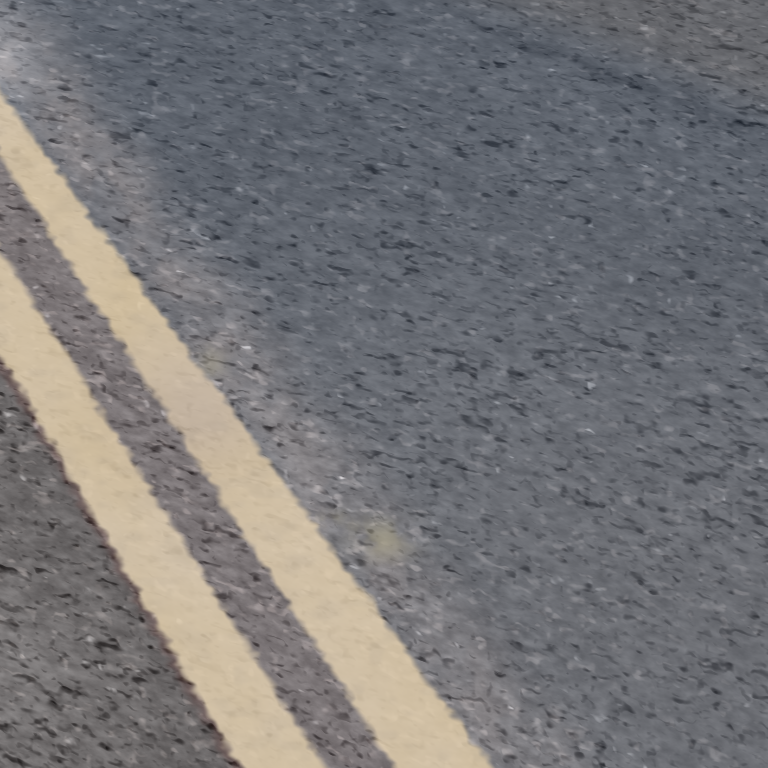
This texture is drawn by a Shadertoy shader. Its source:

```glsl
// Weathered asphalt road with two worn yellow lines running diagonally.

float hash(vec2 p) {
    vec3 q = fract(vec3(p.xyx) * 0.1031);
    q += dot(q, q.yzx + 33.33);
    return fract((q.x + q.y) * q.z);
}

float noise(vec2 p) {
    vec2 i = floor(p), f = fract(p);
    f = f * f * (3.0 - 2.0 * f);
    return mix(mix(hash(i), hash(i + vec2(1, 0)), f.x),
               mix(hash(i + vec2(0, 1)), hash(i + vec2(1, 1)), f.x), f.y);
}

float fbm(vec2 p) {
    float sum = 0.0, amp = 0.5;
    for (int i = 0; i < 4; i++) {
        sum += amp * noise(p);
        p = mat2(1.6, 1.2, -1.2, 1.6) * p + 7.3;
        amp *= 0.5;
    }
    return sum / 0.9375;
}

// Soft round spot: 1 at the centre, fading with squared distance.
float glow(vec2 p, vec2 centre, vec2 radius) {
    vec2 d = (p - centre) / radius;
    return exp(-dot(d, d));
}

// Horizontal distance to a straight road edge; depth grows downward.
float edgeDistance(vec2 p, float slope, float startDepth) {
    return p.x - slope * (1.0 - p.y - startDepth);
}

// Soft irregular flecks where noise peaks; a lower level gives more.
float flecks(vec2 p, vec2 freq, float level) {
    p += 0.005 * (vec2(noise(p * 120.0), noise(p * 120.0 + 31.0)) - 0.5);
    float n = 0.65 * noise(p * freq) + 0.35 * noise(p * freq * 1.7 + 9.0);
    return smoothstep(level, level + 0.3, n);
}

// Broad colour of the tarmac without its grain.
vec3 roadBase(vec2 p, float fromLine) {
    vec3 col = mix(vec3(0.425, 0.432, 0.453), vec3(0.375, 0.398, 0.435),
                   smoothstep(0.15, 0.95, p.y));
    col -= 0.02 * glow(p, vec2(0.98, 0.66), vec2(0.22, 0.10));
    col -= 0.012 * glow(p, vec2(0.40, 0.83), vec2(0.20, 0.16));
    col += 0.012 * glow(p, vec2(0.55, 0.45), vec2(0.25, 0.2));

    // Curved tar seam, with greyer road beyond it.
    float seam = p.y - (1.0 - 0.38 * (p.x - 0.53) + 0.04 * (p.x - 0.53) * (1.0 - p.x));
    col = mix(col, vec3(0.405, 0.41, 0.427), smoothstep(0.0, 0.08, seam));
    float wobble = 0.010 * (noise(p * 24.0) - 0.5);
    col -= 0.045 * exp(-pow((seam + wobble) / 0.011, 2.0)) * smoothstep(0.45, 0.72, p.x);

    // Pale dust settled beside the paint.
    float drift = fromLine + 0.06 * (fbm(p * 12.0) - 0.5);
    float dust = smoothstep(-0.06, 0.05, drift) * (1.0 - smoothstep(0.05, 0.18, drift));
    dust *= 0.6 + 0.4 * smoothstep(0.35, 0.65, fbm(p * 22.0 + 3.0));
    col = mix(col, vec3(0.55, 0.533, 0.54), dust * 0.85);
    col += 0.13 * glow(p, vec2(0.0, 0.92), vec2(0.05, 0.07));
    return col;
}

// Stones, pits and soft grain, flattened by the low view.
vec3 addGrain(vec3 col, vec2 p, float strength) {
    vec2 q = vec2(p.x, p.y * (1.0 + 0.35 * p.y) + 0.3 * p.x);
    float coarse = fbm(q * vec2(60.0, 95.0)) - 0.5;
    float fine = noise(q * vec2(140.0, 220.0)) - 0.5;
    float patches = fbm(p * 9.0 + 11.0) - 0.5;
    float pits = flecks(q, vec2(60.0, 115.0), 0.63 - 0.22 * patches);
    float smallPits = flecks(q + 3.7, vec2(95.0, 160.0), 0.61 - 0.15 * patches);
    float stones = flecks(q + 7.1, vec2(70.0, 110.0), 0.62 + 0.12 * patches);
    float glints = flecks(q + 11.3, vec2(58.0, 80.0), 0.79);
    col += strength * (0.14 * coarse + 0.03 * fine + 0.03 * patches);
    col -= strength * (0.17 * pits + 0.09 * smallPits);
    col += strength * vec3(0.10, 0.092, 0.088) * stones;
    col += strength * 0.32 * glints;
    return col;
}

// Coverage between two edges, positive inside.
float stripe(float left, float right, float soft) {
    return smoothstep(-soft, soft, left) * smoothstep(-soft, soft, -right);
}

void mainImage(out vec4 fragColor, in vec2 fragCoord) {
    vec2 p = fragCoord / iResolution.xy;
    float ragged = 0.005 * (noise(p * vec2(35.0, 60.0)) - 0.5)
                 + 0.009 * (noise(p * vec2(80.0, 120.0)) - 0.5);

    // Paint edges in order from right to left.
    float innerRight = edgeDistance(p, 0.728, 0.120) + ragged;
    float innerLeft = edgeDistance(p, 0.646, 0.204) + ragged;
    float outerRight = edgeDistance(p, 0.627, 0.3255) + ragged;
    float outerLeft = edgeDistance(p, 0.581, 0.462) + ragged;

    // Three road surfaces separated by the paint.
    vec3 col = roadBase(p, innerRight);
    col = mix(vec3(0.487, 0.463, 0.468), col, smoothstep(-0.04, 0.0, innerRight));
    vec3 shoulder = vec3(0.425, 0.412, 0.412) + 0.05 * glow(p, vec2(0.0, 0.13), vec2(0.12));
    col = mix(shoulder, col, smoothstep(-0.01, 0.03, outerLeft));
    float roughness = 0.9 + 0.4 * smoothstep(0.28, 0.05, innerRight) * smoothstep(1.0, 0.4, p.y);
    col = addGrain(col, p, roughness);

    // Reddish grime along the outer rim and yellow stains on the road.
    col -= vec3(0.02, 0.065, 0.07) * exp(-pow((outerLeft + 0.004) / 0.009, 2.0));
    float stain = glow(p, vec2(0.50, 0.297), vec2(0.035, 0.025))
                + 0.7 * glow(p, vec2(0.43, 0.322), vec2(0.03, 0.015))
                + 0.6 * glow(p, vec2(0.275, 0.525), vec2(0.018, 0.025));
    col = mix(col, vec3(0.66, 0.63, 0.52), 0.6 * stain * smoothstep(0.25, 0.6, fbm(p * 32.0)));

    // Worn paint with faint mottling and a faded stretch.
    vec3 paint = mix(vec3(0.81, 0.735, 0.60), vec3(0.825, 0.765, 0.68), fbm(p * 7.0));
    paint = mix(paint, vec3(0.74, 0.68, 0.63), 0.65 * glow(p, vec2(0.25, 0.46), vec2(0.09, 0.08)));
    paint = addGrain(paint, p, 0.2);
    float soft = 0.007;
    float cover = max(stripe(innerLeft, innerRight, soft), stripe(outerLeft, outerRight, soft));
    float wear = 0.06 * smoothstep(0.5, 0.9, noise(p * vec2(45.0, 70.0)));
    col = mix(col, paint, cover * (0.99 - wear));

    fragColor = vec4(clamp(col, 0.0, 1.0), 1.0);
}
```
